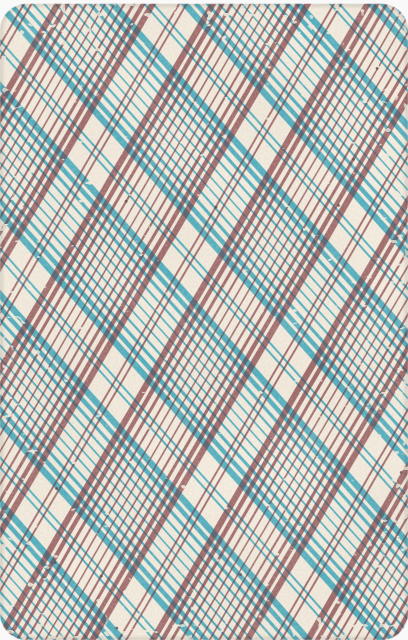
Write a WebGL 2 fragment shader that draws this pattern.

```glsl
#version 300 es
precision highp float;

#define BROWN_PERIOD 0.242
#define BROWN_SHIFT 0.410
#define BROWN_SLOPE 1.72
#define BLUE_PERIOD 0.3255
#define BLUE_SHIFT 0.234
#define BLUE_SLOPE 1.12
#define BAND_EDGE 0.306
#define THIN_LINE 0.011
#define THICK_LINE 0.046
#define PAIR_OFFSET 0.476
#define CORNER_RADIUS 0.042
#define WEAR 0.30

uniform vec2 u_resolution;
out vec4 fragColor;

const vec3 PAPER = vec3(0.940, 0.910, 0.857);
const vec3 BLUE = vec3(0.330, 0.680, 0.740);
const vec3 BROWN = vec3(0.625, 0.425, 0.425);
const vec3 OVERLAP = vec3(0.375, 0.390, 0.435);
const vec3 BACKDROP = vec3(0.975);

vec2 hash2(vec2 p) {
    vec3 q = fract(p.xyx * vec3(0.1031, 0.1030, 0.0973));
    q += dot(q, q.yzx + 33.33);
    return fract((q.xx + q.yz) * q.zy);
}

// Gradient noise, roughly -0.7 to 0.7
float corner(vec2 cell, vec2 offset) {
    return dot(hash2(cell) * 2.0 - 1.0, offset);
}

float noise(vec2 p) {
    vec2 i = floor(p), f = p - i;
    vec2 s = f * f * f * (f * (f * 6.0 - 15.0) + 10.0);
    vec2 e = vec2(1.0, 0.0);
    return mix(mix(corner(i, f), corner(i + e.xy, f - e.xy), s.x),
               mix(corner(i + e.yx, f - e.yx), corner(i + 1.0, f - 1.0), s.x), s.y);
}

float line(float d, float width, float aa) {
    return 1.0 - smoothstep(0.5 * width - aa, 0.5 * width + aa, abs(d));
}

// Mirrored band: heavy outer lines thin toward its centre, a fine pair fills the gap
float stripes(float t, float aa) {
    float d = abs(fract(t + 0.5) - 0.5);
    float ink = line(d - PAIR_OFFSET, 1.3 * THIN_LINE, aa);
    for (int i = 0; i < 6; i++) {
        float k = float(i) / 5.0;
        float width = mix(THIN_LINE, THICK_LINE, pow(k, 2.2));
        ink = max(ink, line(d - BAND_EDGE * k, width, aa));
    }
    return ink;
}

float roundedBox(vec2 p, vec2 halfSize, float radius) {
    vec2 q = abs(p) - halfSize + radius;
    return length(max(q, 0.0)) + min(max(q.x, q.y), 0.0) - radius;
}

// Sparse dark dots, one candidate per cell
float specks(vec2 p) {
    vec2 g = p * 14.0, cell = floor(g);
    vec2 r = hash2(cell + 7.0);
    float present = step(0.88, hash2(cell + 41.0).x);
    float d = length(g - cell - 0.2 - 0.6 * r);
    return present * (1.0 - smoothstep(0.015, 0.045, d));
}

void main() {
    vec2 p = gl_FragCoord.xy / u_resolution.y;
    float aspect = u_resolution.x / u_resolution.y;
    float pixel = 1.0 / u_resolution.y;
    float down = 1.0 - p.y;

    // Two families of diagonals, with a slight print wobble
    float wobble = 0.0012 * noise(p * 9.0);
    float brownT = (p.x + down / BROWN_SLOPE + wobble - BROWN_SHIFT) / BROWN_PERIOD;
    float blueT = (down - BLUE_SLOPE * p.x + wobble - BLUE_SHIFT) / BLUE_PERIOD;
    float brownAA = 0.75 * pixel * length(vec2(1.0, 1.0 / BROWN_SLOPE)) / BROWN_PERIOD;
    float blueAA = 0.75 * pixel * length(vec2(1.0, BLUE_SLOPE)) / BLUE_PERIOD;
    float brown = stripes(brownT, brownAA);
    float blue = stripes(blueT, blueAA);

    // Uneven ink: fine grain, broad fading, worn flakes near the rim
    vec2 middle = vec2(0.5 * aspect, 0.497);
    float card = roundedBox(p - middle, middle, CORNER_RADIUS);
    float rim = smoothstep(-0.09, 0.0, card);
    float grain = noise(p * 260.0);
    float flakes = smoothstep(0.38, 0.52, noise(p * vec2(75.0, 110.0)) + 0.14 * rim);
    float cover = 0.95 + WEAR * (grain + 0.4 * noise(p * 11.0)) - 0.8 * flakes;
    cover = clamp(cover, 0.0, 1.0);
    brown *= cover;
    blue *= clamp(cover + 0.15 * noise(p * 180.0 + 5.0), 0.0, 1.0);

    // Overprint the two inks on mottled paper
    vec3 color = mix(mix(PAPER, BLUE, blue), mix(BROWN, OVERLAP, blue), brown);
    color += 0.035 * grain + 0.025 * noise(p * 6.0 + 3.0);
    color = mix(color, vec3(0.40, 0.30, 0.27), 0.8 * specks(p));
    color *= 1.0 - 0.10 * smoothstep(-0.010, 0.0, card);

    // Rounded outline
    color = mix(color, BACKDROP, smoothstep(-pixel, pixel, card));
    fragColor = vec4(clamp(color, 0.0, 1.0), 1.0);
}
```
